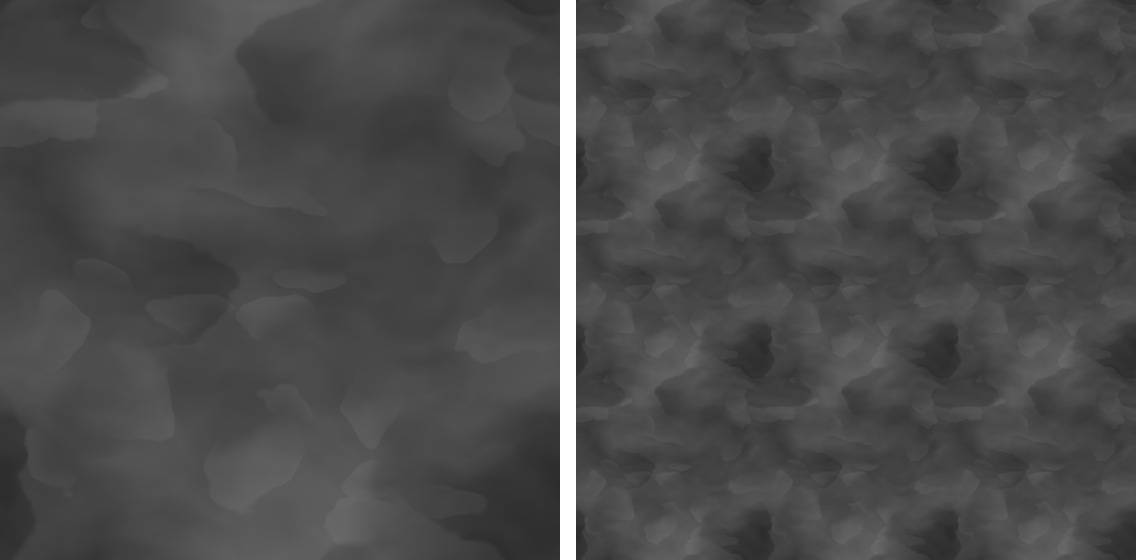
Left, the tile; right, the same tile 3 across and 3 down.
Reproduce this texture procedurally as a Shadertoy shader.

```glsl
vec2 hash2(vec2 p, float seed) {
    vec2 q = vec2(dot(p, vec2(127.1, 311.7)), dot(p, vec2(269.5, 183.3)));
    return fract(sin(q + seed * 17.3) * 43758.5);
}

// Value noise that wraps after reps cells
float softNoise(vec2 uv, vec2 reps, float seed) {
    vec2 p = uv * reps, id = floor(p), f = fract(p);
    f = f * f * f * (f * (f * 6.0 - 15.0) + 10.0);
    float a = hash2(mod(id, reps), seed).x;
    float b = hash2(mod(id + vec2(1, 0), reps), seed).x;
    float c = hash2(mod(id + vec2(0, 1), reps), seed).x;
    float d = hash2(mod(id + 1.0, reps), seed).x;
    return mix(mix(a, b, f.x), mix(c, d, f.x), f.y);
}

float cloud(vec2 uv, vec2 reps, float seed) {
    float sum = 0.0, weight = 0.5;
    for (int i = 0; i < 5; i++) {
        sum += weight * softNoise(uv, reps, seed + float(i));
        reps *= 2.0;
        weight *= 0.48;
    }
    return sum;
}

// Squared cell distance: soft dark hollows, bright creases between them
float creases(vec2 uv, vec2 reps, float seed) {
    vec2 p = uv * reps, id = floor(p);
    float nearest = 4.0;
    for (int y = -1; y <= 1; y++)
    for (int x = -1; x <= 1; x++) {
        vec2 cell = id + vec2(x, y);
        vec2 delta = cell + hash2(mod(cell, reps), seed) - p;
        nearest = min(nearest, dot(delta, delta));
    }
    return nearest;
}

// Scattered blobs, crisp on one side and fading out on the other
float veils(vec2 uv, vec2 reps, float share, float seed) {
    vec2 p = uv * reps, id = floor(p);
    float cover = 0.0;
    for (int y = -1; y <= 1; y++)
    for (int x = -1; x <= 1; x++) {
        vec2 cell = id + vec2(x, y);
        vec2 spot = hash2(mod(cell, reps), seed);
        vec2 trait = hash2(mod(cell, reps), seed + 5.0);
        vec2 delta = p - cell - mix(vec2(0.2), vec2(0.8), spot);
        float radius = mix(0.3, 0.6, trait.x), angle = 6.2832 * trait.y;
        float side = dot(delta, vec2(cos(angle), sin(angle))) / radius;
        float shape = 1.0 - smoothstep(radius - 0.05, radius, length(delta));
        float present = step(fract(trait.x * 7.0 + spot.y), share);
        cover = max(cover, present * shape * smoothstep(-0.9, 0.8, side));
    }
    return cover;
}

void mainImage(out vec4 fragColor, in vec2 fragCoord) {
    vec2 uv = fragCoord / iResolution.xy;

    // Wrapping domain warp
    vec2 bend = vec2(cloud(uv, vec2(4, 5), 11.0), cloud(uv, vec2(4, 5), 23.0)) - 0.48;
    vec2 warped = uv + bend * vec2(0.26, 0.2);

    // Broad smoke with faint horizontal wisps
    float tone = 0.312 + 0.34 * (cloud(uv + bend * 0.12, vec2(2, 3), 3.0) - 0.48);
    tone += 0.022 * (softNoise(warped, vec2(9, 26), 41.0) - 0.5);

    // Creased billows
    tone += 0.07 * (creases(warped, vec2(3, 4), 7.0) - 0.28);
    tone += 0.03 * (creases(warped, vec2(7, 10), 31.0) - 0.28);

    // Large dark shadows and small pale patches
    tone -= 0.045 * veils(warped, vec2(3, 3), 0.6, 53.0);
    tone += 0.036 * veils(warped, vec2(7, 9), 0.35, 67.0);

    fragColor = vec4(vec3(clamp(tone, 0.16, 0.44)), 1.0);
}
```
